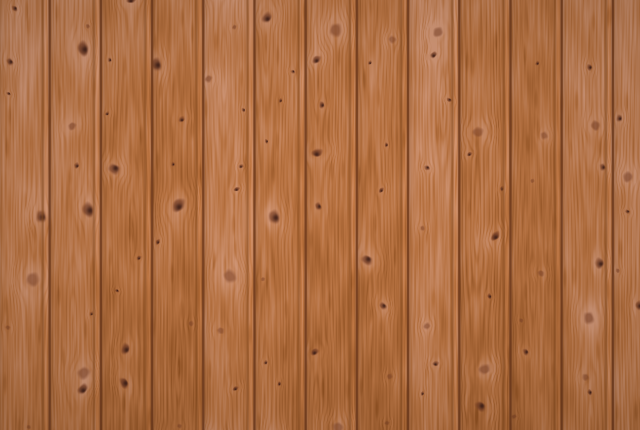
This texture is drawn by a Shadertoy shader. Its source:

```glsl
// Vertical tongue-and-groove pine panelling with beaded joints, grain and knots.
#define BOARDS 12.5      // boards across the canvas
#define JOINT_SHIFT 0.03 // offset of the first joint, in board widths
#define BEAD_START 0.86  // left side of the bead within a board
#define GROOVE 0.022     // half width of the dark groove
#define RINGS 15.0       // growth rings per board width
#define GRAIN 0.2        // contrast of the growth rings
#define FIBRE 0.36       // contrast of the fine fibres
#define KNOT_STEP 0.95   // height of one knot cell, in board widths
#define KNOT_CHANCE 0.85 // share of cells that hold a knot

const vec3 SHADE = vec3(0.55, 0.31, 0.13);
const vec3 AMBER = vec3(0.69, 0.43, 0.245);
const vec3 PALE = vec3(0.78, 0.56, 0.44);
const vec3 KNOT_BROWN = vec3(0.46, 0.24, 0.14);
const vec3 KNOT_DARK = vec3(0.24, 0.12, 0.09);
const vec3 GROOVE_DARK = vec3(0.43, 0.225, 0.11);

vec2 hash2(vec2 p) {
    vec3 q = fract(p.xyx * vec3(0.1031, 0.1030, 0.0973));
    q += dot(q, q.yzx + 33.33);
    return fract((q.xx + q.yz) * q.zy);
}

// Distance to the nearest scattered point
float cellular(vec2 p) {
    vec2 cell = floor(p);
    float nearest = 2.0;
    for (int j = -1; j <= 1; j++)
        for (int i = -1; i <= 1; i++) {
            vec2 c = cell + vec2(i, j);
            nearest = min(nearest, length(c + hash2(c + 71.0) - p));
        }
    return nearest;
}

float waves(float y, float phase) {
    return sin(y * 0.37 + phase) + 0.35 * sin(y * 0.83 + phase * 2.3)
         + 0.06 * sin(y * 2.1 + phase * 4.1);
}

// Knots of one board: x = body, y = dark heart, z = halo, w = sideways bend of grain
vec4 knots(vec2 p, float board, float pixel) {
    vec4 sum = vec4(0.0);
    for (int j = -1; j <= 1; j++) {
        float cell = floor(p.y / KNOT_STEP) + float(j);
        vec2 place = hash2(vec2(board, cell) + 13.0);
        vec2 kind = hash2(vec2(cell, board) + 47.0);
        if (kind.x > KNOT_CHANCE) continue;
        float size = mix(0.03, 0.115, kind.y * kind.y);
        vec2 q = p - vec2(0.06 + 0.78 * place.x, (cell + place.y) * KNOT_STEP);
        float tilt = (kind.x - 0.4) * 3.0;
        vec2 r = mat2(cos(tilt), sin(tilt), -sin(tilt), cos(tilt)) * q;
        float d = length(r * vec2(mix(0.9, 1.35, place.y), 0.85)) / size;
        d += 0.1 * sin(r.x / size * 3.0 + kind.y * 20.0) * sin(r.y / size * 2.5 + 1.0);
        float soft = 0.3 + 0.5 * pixel / size;
        float body = 1.0 - smoothstep(1.0 - soft, 1.0 + soft, d);
        float side = length(r / size - vec2(0.35, -0.2));
        float heart = exp(-side * side * 2.2) * step(0.35, place.y);
        sum.x = max(sum.x, body * mix(0.6, 1.0, place.y));
        sum.y = max(sum.y, body * heart);
        sum.z += exp(-d * d * 0.1) * smoothstep(0.02, 0.08, size);
        sum.w += q.x * exp(-d * d * 0.14);
    }
    return sum;
}

void mainImage(out vec4 fragColor, in vec2 fragCoord) {
    vec2 uv = fragCoord / iResolution.xy;
    float pixel = BOARDS / iResolution.x;
    vec2 p = fragCoord * pixel + vec2(JOINT_SHIFT, 0.0);
    float board = floor(p.x);
    float x = p.x - board;
    vec2 trait = hash2(vec2(board, 5.0));
    vec2 mood = hash2(vec2(board, 29.0));
    vec4 knot = knots(vec2(x, p.y), board, pixel);

    // Growth rings: a long cone cut lengthwise, bent around knots
    float phase = trait.x * 40.0;
    float heart = mix(0.2, 0.7, trait.y) + 0.02 * waves(p.y * 1.2, phase + 2.0);
    float radius = length(vec2(x - knot.w - heart, 0.17 * waves(p.y, phase)));
    float ring = 0.5 + 0.5 * sin(radius * RINGS * 6.2832 + 1.5 * sin(radius * 17.0));
    ring = ring * ring - 0.375;

    // Fine fibres, broad blotches and resin streaks
    float fibre = cellular(vec2(p.x * 20.0, p.y * 0.9)) - 0.45;
    float blotch = cellular(vec2(p.x * 1.9, p.y * 0.8) + 9.0) - 0.45;
    float streak = 1.0 - smoothstep(0.03, 0.14, cellular(vec2(p.x * 2.6, p.y * 0.5) + 31.0));

    // Tone: 0 is deep, 0.5 is amber, 1 is pale
    float tone = 0.56 + 0.26 * (mood.x - 0.5) + 0.2 * (uv.y - 0.5);
    tone += FIBRE * fibre + 0.3 * blotch - GRAIN * mix(0.6, 1.2, mood.y) * ring;
    tone += 0.24 * knot.z - 0.2 * streak;
    tone = clamp(tone, 0.0, 1.0);
    vec3 color = mix(SHADE, AMBER, min(tone * 2.0, 1.0));
    color = mix(color, PALE, max(tone * 2.0 - 1.0, 0.0));

    color = mix(color, KNOT_BROWN, 0.8 * knot.x);
    color = mix(color, KNOT_DARK, 0.9 * knot.y);

    // Bead: soft crease on its left, rounded face, then the dark groove
    float bead = smoothstep(BEAD_START - pixel, BEAD_START + pixel, x);
    float across = clamp((x - BEAD_START) / (1.0 - BEAD_START), 0.0, 1.0);
    color *= mix(1.0, 0.88 + 0.18 * sin(across * 3.1416), bead);
    float crease = 1.0 - smoothstep(0.0, 0.03 + pixel, abs(x - BEAD_START));
    color = mix(color, SHADE, 0.55 * crease);
    float joint = min(x, 1.0 - x);
    float groove = 1.0 - smoothstep(GROOVE - 0.8 * pixel, GROOVE + 0.8 * pixel, joint);
    color *= 1.0 - 0.14 * exp(-x * 22.0);
    color = mix(color, GROOVE_DARK, 0.85 * groove);

    // Light falls off toward the corners
    vec2 c = uv - vec2(0.5, 0.52);
    color *= 1.05 - 0.32 * dot(c, c);
    fragColor = vec4(color, 1.0);
}
```
